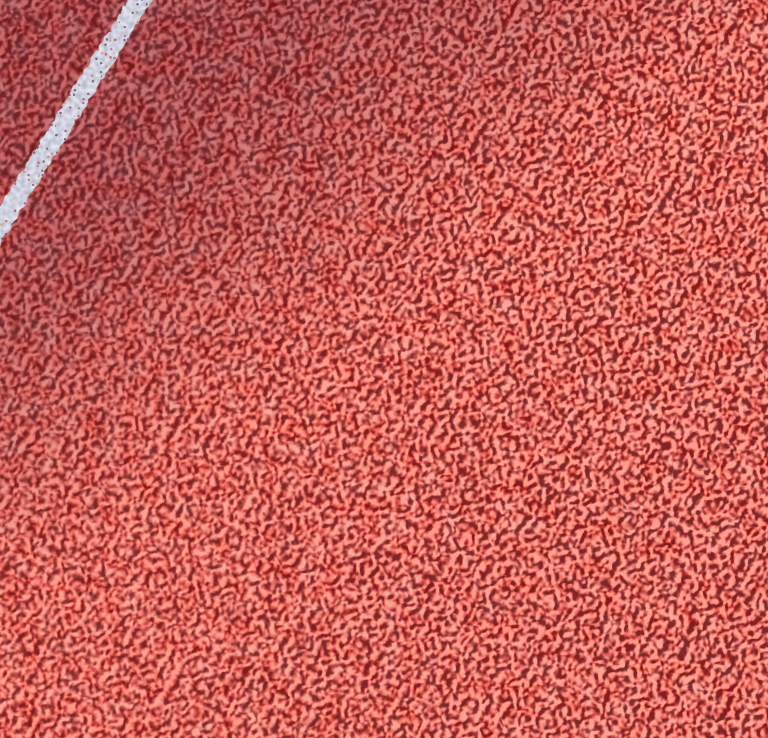
Give the GLSL for this texture, as a WebGL 1 fragment shader.

```glsl
precision highp float;
// Red rubber running track with wormlike grain, soft shade and a painted line.
uniform vec2 u_resolution;

const float GRAIN_FREQUENCY = 128.0;
const vec2 LIGHT_OFFSET = vec2(0.38, -0.22);
const vec2 LINE_POINT = vec2(0.0, 0.668);
const vec2 LINE_NORMAL = vec2(0.849, -0.528);
const float LINE_HALF_WIDTH = 0.0132;

float hash(vec2 cell) {
  vec3 q = fract(vec3(cell.xyx) * 0.1031);
  q += dot(q, q.yzx + 33.33);
  return fract((q.x + q.y) * q.z);
}

vec2 gradient(vec2 cell) {
  float angle = 6.2832 * hash(cell);
  return vec2(cos(angle), sin(angle));
}

// Gradient noise, roughly -0.7 to 0.7
float noise(vec2 p) {
  vec2 i = floor(p);
  vec2 f = p - i;
  vec2 u = f * f * f * (f * (f * 6.0 - 15.0) + 10.0);
  vec2 e = vec2(1.0, 0.0);
  float low = mix(dot(gradient(i), f),
                  dot(gradient(i + e.xy), f - e.xy), u.x);
  float high = mix(dot(gradient(i + e.yx), f - e.yx),
                   dot(gradient(i + e.xx), f - e.xx), u.x);
  return mix(low, high, u.y);
}

// Grain height, warped and turned to hide the noise lattice
float grainHeight(vec2 p) {
  vec2 q = mat2(0.86, 0.51, -0.51, 0.86) * p + 40.0;
  q += 0.5 * vec2(noise(q * 0.45 + 17.0), noise(q * 0.45 + 71.0));
  return noise(q) + 0.22 * noise(q * 1.9 + 9.0);
}

vec3 ramp(vec3 dark, vec3 middle, vec3 light, float t) {
  vec3 lower = mix(dark, middle, clamp(t * 2.0, 0.0, 1.0));
  return mix(lower, light, clamp(t * 2.0 - 1.0, 0.0, 1.0));
}

// Round dots scattered over a grid: x is coverage, y is a random value
vec2 specks(vec2 p, float radius, float density, float blur) {
  vec2 cell = floor(p);
  vec2 center = 0.3 + 0.4 * vec2(hash(cell + 3.1), hash(cell + 8.7));
  float dist = length(fract(p) - center);
  float present = step(1.0 - density, hash(cell + 21.0));
  float cover = present * (1.0 - smoothstep(radius - blur, radius + blur, dist));
  return vec2(cover, hash(cell + 55.0));
}

// Broad light: shaded upper left, bright lower and right side
float daylight(vec2 p) {
  float slope = p.x * 0.75 - p.y + 0.06 * noise(p * 4.0 + 5.0);
  return smoothstep(-0.72, -0.12, slope);
}

vec3 rubber(vec2 p, float lit) {
  vec2 q = p * GRAIN_FREQUENCY;
  float height = grainHeight(q);
  float relief = height - grainHeight(q + LIGHT_OFFSET);
  float contrast = mix(0.85, 1.15, smoothstep(0.1, 0.9, p.x));
  float tone = 0.53 + contrast * (0.95 * height + 0.4 * relief);
  tone += 0.12 * noise(q * 0.16);
  tone = smoothstep(0.0, 1.0, tone);
  vec3 shaded = ramp(vec3(0.43, 0.13, 0.15), vec3(0.62, 0.25, 0.265),
                     vec3(0.79, 0.42, 0.425), tone);
  vec3 sunny = ramp(vec3(0.49, 0.145, 0.15), vec3(0.87, 0.36, 0.33),
                    vec3(0.99, 0.62, 0.56), tone);
  vec3 color = mix(shaded, sunny, lit);
  // Patches of purer and greyer red
  float tint = noise(q * 0.3 + 90.0);
  return color + tint * vec3(0.02, -0.08, -0.09);
}

vec3 paint(vec2 p, float acrossLine, float pixel) {
  vec3 color = vec3(0.81, 0.82, 0.87) + 0.16 * noise(p * 150.0);
  float density = mix(0.22, 0.5, smoothstep(0.003, 0.012, abs(acrossLine)));
  vec2 dots = specks(p * 170.0, 0.27, density, pixel * 100.0);
  vec3 pigment = ramp(vec3(0.32, 0.30, 0.43), vec3(0.72, 0.30, 0.40),
                      vec3(0.76, 0.68, 0.40), dots.y);
  return mix(color, pigment, dots.x * 0.8);
}

void main() {
  float pixel = 1.0 / u_resolution.x;
  vec2 p = gl_FragCoord.xy * pixel;
  vec3 color = rubber(p, daylight(p));

  // Rare pale crumbs
  float crumb = specks(p * 45.0, 0.1, 0.0015, pixel * 45.0).x;
  color = mix(color, vec3(0.95, 0.88, 0.87), crumb);

  // Painted line with a ragged edge
  float acrossLine = dot(p - LINE_POINT, LINE_NORMAL);
  float ragged = 0.0035 * noise(p * 110.0 + 30.0);
  float edge = abs(acrossLine) - LINE_HALF_WIDTH + ragged;
  float painted = 1.0 - smoothstep(-pixel, pixel, edge);
  color = mix(color, paint(p, acrossLine, pixel), painted);

  gl_FragColor = vec4(clamp(color, 0.0, 1.0), 1.0);
}
```
